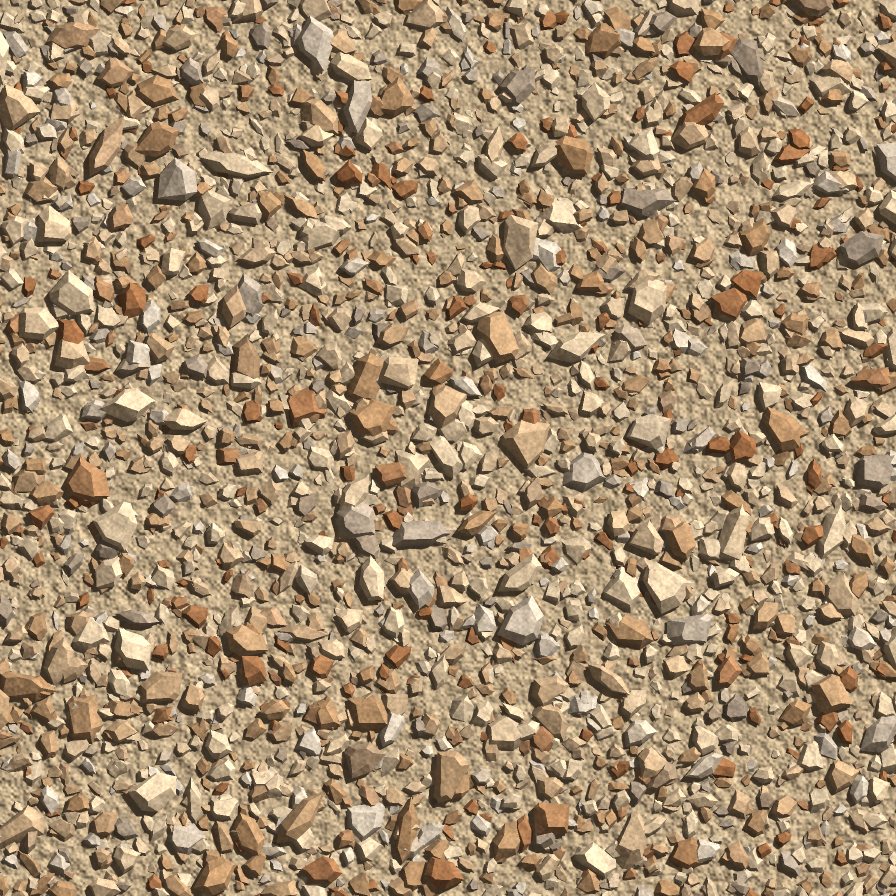
This texture is drawn by a Shadertoy shader. Its source:

```glsl
// Sunlit bed of crushed beige stone chips pressed into sandy mortar.
// Each chip is a faceted height field cut by random planes, scattered on three
// grids of different size; the tallest surface wins and casts short shadows.
#define CHIPS 30.0          // mid-size chips across the canvas
#define LAYERS 3
#define LARGEST 0.62        // grid scale of the largest chips
#define LAYER_STEP 1.6
#define STACKING 0.32       // random lift of chips above the mortar
#define SUN normalize(vec3(0.55, 0.52, 0.72))
#define SUNLIGHT vec3(0.92, 0.90, 0.87)
#define SKYLIGHT vec3(0.40, 0.36, 0.31)
#define MORTAR vec3(0.80, 0.74, 0.63)
#define CREAM vec3(0.85, 0.80, 0.71)
#define TAN vec3(0.68, 0.56, 0.43)
#define RUST vec3(0.60, 0.41, 0.27)

struct Surface {
    float height;
    vec2 slope;
    vec2 key;     // random identity of the chip, negative for mortar
};

vec4 hash4(vec2 p) {
    vec4 q = fract(p.xyxy * vec4(0.1031, 0.1030, 0.0973, 0.1099));
    q += dot(q, q.wzxy + 33.33);
    return fract((q.xxyz + q.yzzw) * q.zywx);
}

float noise(vec2 p) {
    vec2 i = floor(p), f = fract(p);
    f = f * f * (3.0 - 2.0 * f);
    float low = mix(hash4(i).x, hash4(i + vec2(1, 0)).x, f.x);
    float high = mix(hash4(i + vec2(0, 1)).x, hash4(i + vec2(1, 1)).x, f.x);
    return mix(low, high, f.y);
}

float mortarHeight(vec2 p) {
    return 0.10 * noise(p * 4.0 + 40.0) + 0.04 * noise(p * 10.0 + 90.0);
}

// Height and slope of one chip around its centre; negative height is outside.
vec3 chip(vec2 p, float angle, vec4 rnd) {
    float radius = mix(0.28, 0.47, rnd.x);
    float stretch = mix(1.0, 1.45, rnd.y * rnd.y);
    vec2 squash = vec2(1.0 / stretch, stretch);
    float c = cos(angle), s = sin(angle);
    mat2 turn = mat2(c, -s, s, c);
    vec2 q = turn * p * squash;

    vec2 slope = (rnd.zw - 0.5) * 0.75;
    float height = radius * 0.55 + dot(slope, q);
    for (int k = 0; k < 6; k++) {
        float f = float(k);
        float a = (f + 0.8 * fract(rnd.z * 7.0 + f * 0.73)) * 1.0472;
        vec2 n = vec2(cos(a), sin(a));
        float reach = radius * mix(0.72, 1.05, fract(rnd.w * 13.0 + f * 0.618));
        float steep = mix(0.9, 2.8, fract(rnd.x * 17.0 + f * 0.38));
        float side = (reach - dot(q, n)) * steep;
        if (side < height) {
            height = side;
            slope = -n * steep;
        }
    }
    return vec3(height, (slope * squash) * turn);
}

Surface bed(vec2 p) {
    Surface top = Surface(mortarHeight(p), vec2(0), vec2(-1));
    float scale = LARGEST;
    for (int layer = 0; layer < LAYERS; layer++) {
        vec2 g = p * scale;
        float density = layer == 0 ? 0.42 : 0.82;
        for (int j = -1; j <= 1; j++)
        for (int i = -1; i <= 1; i++) {
            vec2 cell = floor(g) + vec2(i, j);
            vec4 place = hash4(cell + float(layer) * 71.0 + 9.0);
            vec2 q = g - cell - 0.5 - (place.yz - 0.5) * 0.8;
            if (place.x > density || dot(q, q) > 1.0) continue;
            vec4 rnd = hash4(cell + float(layer) * 71.0 + 211.0);
            vec3 stone = chip(q, place.w * 6.2832, rnd);
            float h = (stone.x + STACKING * place.x / density) / scale;
            if (stone.x > 0.0 && h > top.height)
                top = Surface(h, stone.yz, fract(rnd.xz * 31.0 + place.yw));
        }
        scale *= LAYER_STEP;
    }
    return top;
}

vec3 stoneColor(vec2 key) {
    vec3 color = mix(TAN, CREAM, smoothstep(0.0, 0.85, key.x));
    color = mix(color, RUST, smoothstep(0.82, 0.97, key.y) * 0.85);
    float gray = dot(color, vec3(0.35, 0.45, 0.20));
    return mix(color, vec3(gray), 0.65 * (1.0 - smoothstep(0.10, 0.22, key.y)));
}

vec3 shade(vec2 p) {
    Surface s = bed(p);
    float grain = noise(p * 13.0) * 0.6 + noise(p * 29.0 + 50.0) * 0.4;
    vec3 albedo = s.key.x < 0.0 ? MORTAR : stoneColor(s.key);
    albedo *= 0.88 + 0.24 * grain;
    albedo *= 0.94 + 0.12 * noise(p * 3.0 + s.key * 40.0);

    // Rough mortar relief, plus slight roughness on the chips
    float e = 0.04, m = mortarHeight(p);
    vec2 relief = vec2(mortarHeight(p + vec2(e, 0)), mortarHeight(p + vec2(0, e))) - m;
    vec2 slope = s.slope + relief / e * (s.key.x < 0.0 ? 1.0 : 0.3);
    float sun = max(dot(normalize(vec3(-slope, 1.0)), SUN), 0.0);

    // Cast shadows: is a taller chip standing towards the sun?
    float rise = SUN.z / length(SUN.xy);
    for (int k = 1; k <= 2; k++) {
        float t = 0.13 * float(k);
        float blocker = bed(p + normalize(SUN.xy) * t).height;
        sun *= 1.0 - smoothstep(0.0, 0.06, blocker - s.height - t * rise);
    }
    float openness = mix(0.72, 1.08, smoothstep(0.0, 0.5, s.height));
    return albedo * (SKYLIGHT * openness + SUNLIGHT * sun);
}

void mainImage(out vec4 fragColor, in vec2 fragCoord) {
    vec3 sum = vec3(0);
    for (int k = 0; k < 4; k++) {
        vec2 offset = vec2(k % 2, k / 2) * 0.5 - 0.25;
        sum += shade((fragCoord + offset) / iResolution.y * CHIPS + 100.0);
    }
    fragColor = vec4(clamp(sum / 4.0, 0.0, 1.0), 1.0);
}
```
